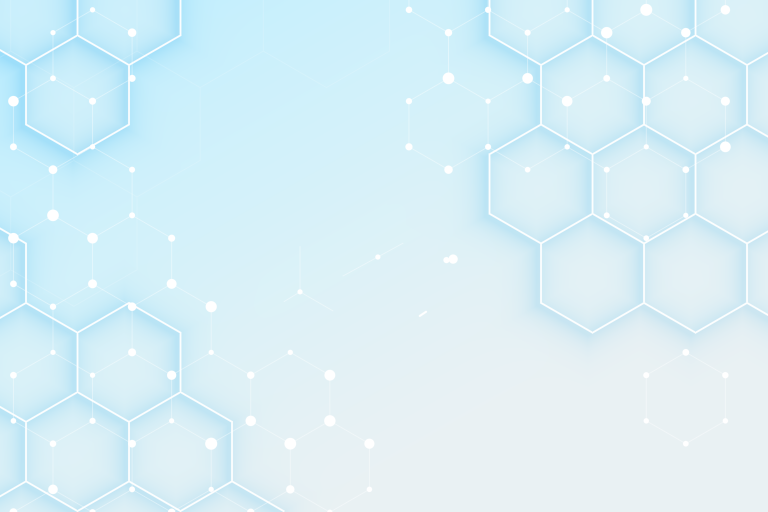
Give the GLSL for this background, as a Shadertoy shader.

```glsl
// Pale blue gradient with raised hexagon panels and a white molecular mesh.

// Space: x runs 0..1.5 across the canvas, y runs down from the top edge.
const float CANVAS_WIDTH = 1.5;
const float SQRT3 = 1.7320508;

const vec3 SKY = vec3(0.740, 0.933, 1.000);
const vec3 ICE = vec3(0.848, 0.948, 0.975);
const vec3 MIST = vec3(0.915, 0.945, 0.954);
const vec3 FACE = vec3(0.880, 0.948, 0.968);
const vec3 SHADOW_TINT = vec3(0.79, 0.925, 0.985);

// Lattices: xy is the centre of cell (0, 0), z is the hexagon radius.
const vec3 PANELS = vec3(0.0508, 0.0109, 0.11615);
const vec3 MESH = vec3(0.1035, 0.2422, 0.0892);
const vec3 GHOST = vec3(0.2676, 0.2422, 0.1424);

const vec2 GRADIENT_DIR = vec2(0.40, 0.70);
const vec2 SHADOW_SHIFT = vec2(-0.009, 0.006);
const float SHADOW_SOFTNESS = 0.024;
const float PANEL_LINE = 0.0018;
const float THIN_LINE = 0.0008;
const float MESH_ALPHA = 0.42;
const float GHOST_ALPHA = 0.16;
const float NODE_MIN = 0.0050;
const float NODE_MAX = 0.0120;

float hash(vec2 v) {
    return fract(sin(dot(v, vec2(12.99, 78.23))) * 4375.85);
}

float coverage(float d, float aa) {
    return 1.0 - smoothstep(-aa, aa, d);
}

float segmentDist(vec2 p, vec2 a, vec2 b) {
    vec2 ab = b - a;
    return length(p - a - ab * clamp(dot(p - a, ab) / dot(ab, ab), 0.0, 1.0));
}

// Signed distance to an upright hexagon of radius 1.
float hexDist(vec2 q) {
    q = abs(q);
    return max(q.x, 0.5 * q.x + 0.5 * SQRT3 * q.y) - 0.5 * SQRT3;
}

vec2 cellCentre(vec2 id) {
    return vec2((id.x + 0.5 * mod(id.y, 2.0)) * SQRT3, id.y * 1.5);
}

vec2 nearestCell(vec2 q) {
    vec2 best = vec2(0.0);
    float bestDist = 1e5;
    for (int k = 0; k < 2; k++) {
        float row = floor(q.y / 1.5) + float(k);
        vec2 id = vec2(floor(q.x / SQRT3 - 0.5 * mod(row, 2.0) + 0.5), row);
        float d = length(q - cellCentre(id));
        if (d < bestDist) { bestDist = d; best = id; }
    }
    return best;
}

// Which cells of each lattice are present.
bool isPanel(vec2 id) {
    if (id.x > 4.0) return id.y < 4.0;
    if (id.y < 1.0) return id.x < 2.0;
    if (id.y < 2.0) return id.x == 0.0;
    if (id.y < 4.0) return id.y == 3.0 && id.x < 0.0;
    return id.x <= floor(id.y * 0.5 - 1.0);
}

bool isMesh(vec2 id) {
    if (id.x > 4.0) {
        if (id.y < 1.0) return id.x < 8.0 + step(mod(id.y, 2.0), 0.5);
        return (id.y == 1.0 && id.x == 7.0) || (id.y == 4.0 && id.x == 8.0);
    }
    float last = id.y > 3.0 ? 3.0 : max(floor(id.y * 0.5), 0.0);
    return id.y > -2.0 && id.x >= 0.0 && id.x <= last;
}

bool isGhost(vec2 id) {
    return id.y < 2.0 && id.x <= (id.y < 0.0 ? 1.0 : -id.y);
}

// Distance to the nearest mesh node; each node has its own radius.
float nodeDist(vec2 p, vec2 centre) {
    float d = 1e5;
    for (int k = 0; k < 6; k++) {
        float angle = (float(k) + 0.5) * 1.0471976;
        vec2 v = centre + vec2(cos(angle), sin(angle));
        float size = hash(floor(v * vec2(2.0 / SQRT3, 2.0) + 0.5));
        d = min(d, length(p - v) * MESH.z - mix(NODE_MIN, NODE_MAX, size * size));
    }
    return d;
}

void mainImage(out vec4 fragColor, in vec2 fragCoord) {
    float pixel = CANVAS_WIDTH / iResolution.x;
    float aa = 0.7 * pixel;
    vec2 p = vec2(fragCoord.x, iResolution.y - fragCoord.y) * pixel;

    // Diagonal gradient
    float t = clamp(dot(p, GRADIENT_DIR), 0.0, 1.0);
    vec3 color = mix(mix(SKY, ICE, smoothstep(-0.15, 0.68, t)), MIST, smoothstep(0.45, 1.0, t));

    // Gather the three lattices
    vec2 qp = (p - PANELS.xy) / PANELS.z, qm = (p - MESH.xy) / MESH.z, qg = (p - GHOST.xy) / GHOST.z;
    vec2 idp = nearestCell(qp), idm = nearestCell(qm), idg = nearestCell(qg);
    bool onPanel = isPanel(idp);
    float panelLine = 1e5, meshLine = 1e5, ghostLine = 1e5, nodes = 1e5, shadow = 0.0;
    for (int k = 0; k < 9; k++) {
        vec2 o = vec2(k % 3 - 1, k / 3 - 1);
        if (isPanel(idp + o)) {
            vec2 r = qp - cellCentre(idp + o);
            panelLine = min(panelLine, abs(hexDist(r)) * PANELS.z);
            float d = hexDist(r - SHADOW_SHIFT / PANELS.z) * PANELS.z;
            if (!onPanel) shadow = max(shadow, exp(-max(d, 0.0) / SHADOW_SOFTNESS));
            else if (k == 4) shadow = exp(min(d, 0.0) / SHADOW_SOFTNESS);
        }
        if (isMesh(idm + o)) {
            vec2 c = cellCentre(idm + o);
            meshLine = min(meshLine, abs(hexDist(qm - c)) * MESH.z);
            nodes = min(nodes, nodeDist(qm, c));
        }
        if (isGhost(idg + o))
            ghostLine = min(ghostLine, abs(hexDist(qg - cellCentre(idg + o))) * GHOST.z);
    }

    // Panel faces, soft shadows and outlines
    if (onPanel) color = mix(color, FACE, 0.35);
    color *= mix(vec3(1.0), SHADOW_TINT, shadow * mix(0.95, 0.6, t));
    color = mix(color, vec3(1.0), GHOST_ALPHA * coverage(ghostLine - THIN_LINE, aa));
    color = mix(color, vec3(1.0), 0.95 * coverage(panelLine - PANEL_LINE, aa));

    // Loose strokes and dots near the middle
    vec2 hub = vec2(0.586, 0.570);
    float strokes = min(segmentDist(p, hub, vec2(0.586, 0.482)), segmentDist(p, hub, vec2(0.650, 0.607)));
    strokes = min(strokes, segmentDist(p, hub, vec2(0.555, 0.589)));
    strokes = min(strokes, segmentDist(p, vec2(0.670, 0.539), vec2(0.787, 0.475)));
    float dots = min(length(p - hub), length(p - vec2(0.738, 0.502))) - 0.005;
    dots = min(dots, length(p - vec2(0.885, 0.506)) - 0.009);
    dots = min(dots, length(p - vec2(0.872, 0.508)) - 0.006);
    dots = min(dots, segmentDist(p, vec2(0.820, 0.617), vec2(0.832, 0.609)) - 0.002);

    // Mesh lines and nodes
    color = mix(color, vec3(1.0), MESH_ALPHA * coverage(min(meshLine, strokes) - THIN_LINE, aa));
    color = mix(color, vec3(1.0), coverage(min(nodes, dots), aa));
    fragColor = vec4(color, 1.0);
}
```
